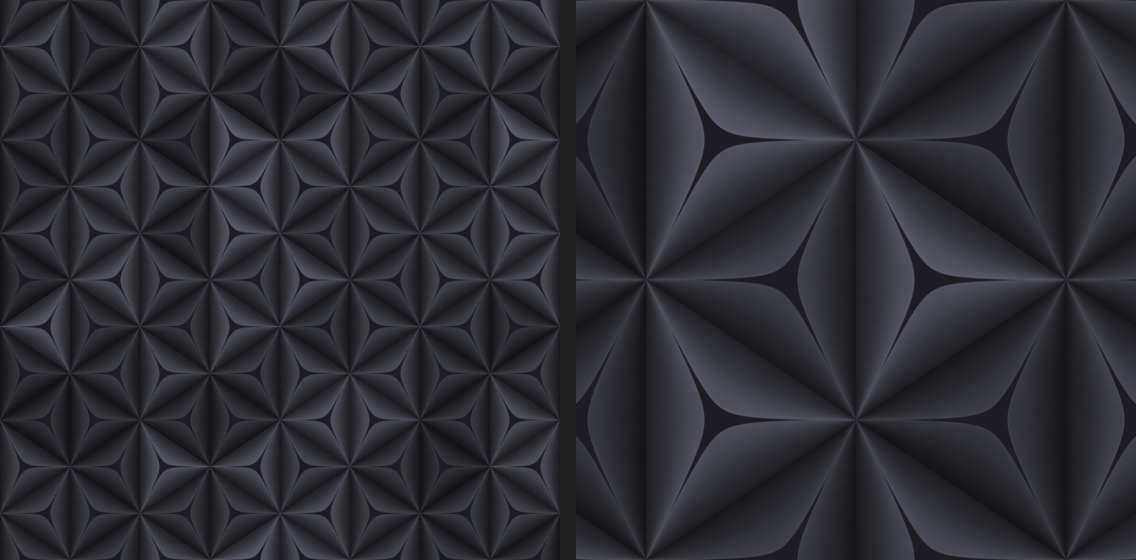
Left: the whole. Right: its middle third, enlarged.
A WebGL 1 fragment shader for this pattern:

```glsl
precision highp float;
// Dark wall of faceted triangular pyramids, each split by a tapering three-armed groove.

uniform vec2 u_resolution;

const vec2  GRID = vec2(8.0, 6.0);            // triangle columns, triangle sides per column
const vec3  TINT = vec3(0.94, 0.94, 1.09);    // cool grey
const vec3  GROOVE_COLOR = vec3(0.108, 0.108, 0.135);
const float TONE_DARK = 0.175;
const float TONE_LIGHT = 0.315;
const float EDGE_SHADE = 0.50;                // facet brightness in the valleys
const float PEAK_SHADE = 1.10;                // facet brightness at the peak
const float GROOVE_SIZE = 0.0085;             // roundness of the groove's hub
const float GROOVE_REACH = 0.78;              // arm length, as a share of the ridge
const float RIDGE_SCALE = 0.078;              // barycentric difference to canvas units
const float EDGE_SCALE = 0.134;               // barycentric weight to canvas units
const float RIM_GAIN = 0.040;
const float SEAM_GAIN = 0.045;
const float SEAM_WIDTH = 0.0011;
const float VALLEY_WIDTH = 0.0035;
const float GRAIN = 0.014;

float hash(vec2 p) {
  return fract(sin(dot(p, vec2(127.1, 311.7))) * 43758.5453);
}

float valueNoise(vec2 p) {
  vec2 i = floor(p);
  vec2 f = fract(p);
  f = f * f * (3.0 - 2.0 * f);
  return mix(mix(hash(i), hash(i + vec2(1.0, 0.0)), f.x),
             mix(hash(i + vec2(0.0, 1.0)), hash(i + vec2(1.0, 1.0)), f.x), f.y);
}

// Barycentric weights (apex, top, bottom) of the triangle at uv, and its id.
vec3 triangleWeights(vec2 uv, out vec2 id) {
  vec2 g = uv * GRID;
  float column = floor(g.x);
  float x = fract(g.x);
  if (mod(column, 2.0) > 0.5) x = 1.0 - x;

  float row = floor(g.y + 0.5);
  vec2 p = vec2(x, g.y - row);
  if (abs(p.y) > 0.5 * (1.0 - x)) {
    row = floor(g.y) + 0.5;
    p = vec2(1.0 - x, g.y - row);
  }
  id = vec2(column, row * 2.0);
  float halfSpan = 0.5 * (1.0 - p.x);
  return vec3(p.x, halfSpan + p.y, halfSpan - p.y);
}

// Soft light from above: upper facets brighter, lower facets darker.
float facetLight(vec3 w, float low) {
  if (w.z <= low) return 1.05;
  if (w.y <= low) return 0.95;
  return 0.99;
}

void main() {
  vec2 uv = gl_FragCoord.xy / u_resolution;
  float pixel = 1.0 / min(u_resolution.x, u_resolution.y);

  vec2 id;
  vec3 w = triangleWeights(uv, id);
  float low = min(w.x, min(w.y, w.z));
  float high = max(w.x, max(w.y, w.z));
  float middle = 1.0 - low - high;

  // Facet gradient: dark valleys fanning out to light ridges
  float rise = 0.5 * low * (1.0 / max(middle, 0.001) + 1.0 / high);
  float shade = mix(EDGE_SHADE, PEAK_SHADE, smoothstep(-0.06, 0.68, rise));
  float valley = exp(-max(low, 0.0) * EDGE_SCALE / VALLEY_WIDTH);
  float pick = 0.6 * hash(id + 3.7) + 0.4 * hash(id + 19.3);
  float tone = mix(TONE_DARK, TONE_LIGHT, smoothstep(0.05, 0.95, pick));
  tone *= shade * facetLight(w, low) * (1.0 - 0.18 * valley);

  // Pale seam along each ridge, strongest towards the corners
  float nearRidge = middle - low;
  float alongRidge = high - low;
  float ridgeDistance = nearRidge * RIDGE_SCALE;
  tone += SEAM_GAIN * exp(-ridgeDistance / SEAM_WIDTH) * smoothstep(0.35, 0.9, alongRidge);

  // Groove bounded by a hyperbola in each facet
  float span = nearRidge + alongRidge;
  float field = nearRidge * alongRidge - GROOVE_SIZE * (1.0 - span / GROOVE_REACH);
  float slope = length(vec2(nearRidge, alongRidge)) + GROOVE_SIZE / GROOVE_REACH;
  float grooveDistance = field / slope * RIDGE_SCALE;
  float taper = 1.0 - smoothstep(0.6 * GROOVE_REACH, GROOVE_REACH, alongRidge);
  float groove = (1.0 - smoothstep(-pixel, pixel, grooveDistance)) * taper;
  tone += RIM_GAIN * exp(-max(grooveDistance, 0.0) / 0.0018) * taper;

  // Fine worn mottling
  float grain = 0.6 * valueNoise(uv * 250.0) + 0.4 * valueNoise(uv * 60.0) - 0.5;
  tone += GRAIN * grain;

  vec3 color = mix(tone * TINT, GROOVE_COLOR, groove);
  gl_FragColor = vec4(color, 1.0);
}
```
